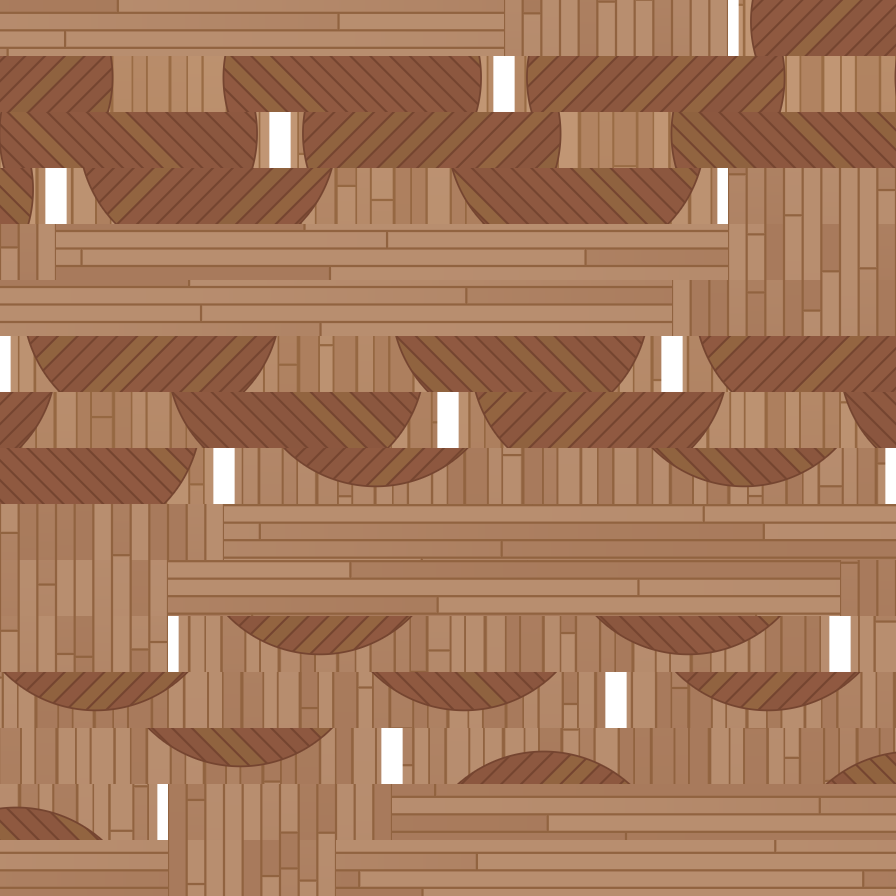
A WebGL 2 fragment shader for this pattern:

```glsl
#version 300 es
precision highp float;

uniform vec2 u_resolution;
out vec4 fragColor;

const vec3 LIGHT_WOOD = vec3(0.72, 0.555, 0.435);
const vec3 MID_WOOD = vec3(0.66, 0.48, 0.36);
const vec3 SEAM = vec3(0.57, 0.39, 0.25);
const vec3 RED_WOOD = vec3(0.555, 0.345, 0.25);
const vec3 DARK_SEAM = vec3(0.46, 0.27, 0.19);

float hash(vec3 p) {
    p = fract(p * vec3(0.1031, 0.1137, 0.0973));
    p += dot(p, p.yzx + 33.33);
    return fract((p.x + p.y) * p.z);
}

// Coverage of the region where d is negative, smoothed over one pixel
float cover(float d) {
    float pixel = 16.0 / u_resolution.y;
    return clamp(0.5 - d / pixel, 0.0, 1.0);
}

float edgeDistance(float t) {
    float f = fract(t);
    return min(f, 1.0 - f);
}

// Boards with random tone, side seams and staggered butt joints
vec3 planks(float along, float across, float width, float boardLength, float seed) {
    float id = floor(across);
    float t = along / boardLength + hash(vec3(id, seed, 3.0));
    float tone = hash(vec3(id, floor(t), seed + 7.0));
    float fade = 0.25 * (fract(t) - 0.5);
    vec3 color = mix(LIGHT_WOOD, MID_WOOD, smoothstep(0.3, 0.85, tone + fade));
    float d = min(edgeDistance(across) * width, edgeDistance(t) * boardLength);
    return mix(color, SEAM, cover(d - 0.02));
}

// Dark diagonal boards inside a disc
vec3 hatch(float t, float seed) {
    float id = floor(t);
    vec3 color = mix(RED_WOOD, SEAM, step(0.72, hash(vec3(id, seed, 5.0))));
    color *= 0.98 + 0.04 * hash(vec3(id, seed, 9.0));
    return mix(color, DARK_SEAM, cover(edgeDistance(t) * 0.25 - 0.019));
}

// Twelve-unit panel: two discs cut by the strip, with a white slot at both ends
vec3 panel(float s, float v, float cycle) {
    float tile = floor(s / 12.0);
    float w = mod(s, 12.0);
    float slice = cycle + step(3.0, tile);
    float seed = cycle * 4.0 + tile;

    float across = s * 3.0;
    across += 0.15 * sin(across * 2.3 + seed);
    vec3 color = planks(v, across, 0.333, 7.0, seed);
    color += vec3(0.035, 0.035, 0.02) * (1.0 - smoothstep(0.0, 2.0, slice));

    // Mirroring about the panel centre also flips the hatch direction
    float top = slice - 0.385 - 5.335 * step(2.5, slice);
    vec2 p = vec2(abs(w - 6.0) - 3.29, top + v);
    float disc = length(p) - 2.3;
    vec3 boards = hatch((p.x - p.y) / 0.354, seed * 2.0 + step(6.0, w));
    color = mix(color, boards, cover(disc));
    color = mix(color, DARK_SEAM, cover(abs(disc) - 0.016));

    float slot = min(w, 12.0 - w) - 0.19;
    return mix(color, vec3(1.0), cover(slot));
}

void main() {
    vec2 p = gl_FragCoord.xy / u_resolution * 16.0;
    p.y = 16.0 - p.y;
    float row = floor(p.y);
    float v = fract(p.y);

    // One long strip wrapped over sixteen rows, repeating every 83 units
    float u = row * 16.0 + p.x - 13.0;
    float cycle = floor(u / 83.0);
    float s = u - cycle * 83.0;
    float rest = s - 48.0;
    bool lengthwise = (rest > 4.0 && rest < 16.0) || (rest > 19.0 && rest < 31.0);

    vec3 color;
    if (rest < 0.0) {
        color = panel(s, v, cycle);
    } else if (lengthwise) {
        color = planks(rest, v * 3.2 - 0.4 + cycle / 3.0, 0.3125, 9.0, row + 20.0);
    } else {
        color = planks(v, p.x * 3.0, 0.333, 4.0, row + 50.0);
    }
    fragColor = vec4(color, 1.0);
}
```
